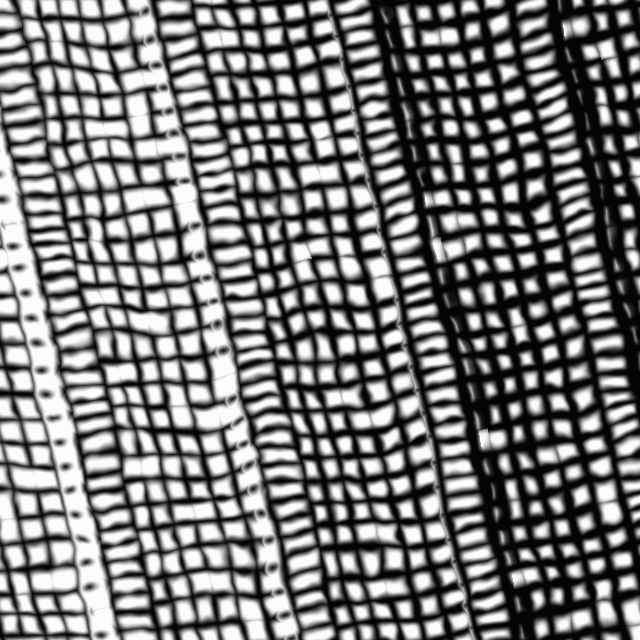
This texture is drawn by a Shadertoy shader. Its source:

```glsl
#define SLANT 0.228        // sideways drift of the columns
#define BAND 0.277         // width of one repeat
#define BAND_START 0.241   // left edge of band zero
#define LADDER 0.22        // share of a band taken by the ladder
#define COLUMNS 6.0        // cell columns beside each ladder
#define CELL_ROWS 26.0
#define RUNG_ROWS 36.0
#define THREAD 0.0040      // half width of a dark thread
#define DARKENING 0.0042   // thread growth towards the right
#define SOFTNESS 0.0062
#define INK vec3(0.015)
#define PAPER vec3(0.99)

float hash(vec2 p) {
    vec3 q = fract(vec3(p.xyx) * 0.1031);
    q += dot(q, q.yzx + 33.33);
    return fract((q.x + q.y) * q.z);
}

float noise(vec2 p) {
    vec2 i = floor(p), f = fract(p);
    f = f * f * (3.0 - 2.0 * f);
    return mix(mix(hash(i), hash(i + vec2(1, 0)), f.x),
               mix(hash(i + vec2(0, 1)), hash(i + vec2(1, 1)), f.x), f.y);
}

float smoothMin(float a, float b, float k) {
    float h = max(k - abs(a - b), 0.0) / k;
    return min(a, b) - 0.25 * h * h * k;
}

// Distance to the nearest whole number
float lineDistance(float x) {
    return abs(fract(x + 0.5) - 0.5);
}

// Signed distance to the light cells, positive inside
float weave(vec2 uv) {
    // Uneven threads
    vec2 wobble = vec2(noise(uv * 13.0 + 7.0), noise(uv * 12.0 + 41.0)) - 0.5;
    vec2 fray = vec2(noise(uv * 55.0 + 19.0), noise(uv * 50.0 + 83.0)) - 0.5;
    vec2 p = uv + wobble * vec2(0.008, 0.018) + fray * 0.005;

    // Slanted bands, and rows that climb to the right
    float t = (p.x - SLANT * (1.0 - p.y) - BAND_START) / BAND;
    float band = floor(t);
    float across = t - band;
    float height = p.y - 0.06 * p.x - 0.09 * p.x * p.x
                 - 0.0035 * sin(6.28319 * t);

    // Columns widen from left to right within the band
    float q = max(across - LADDER, 0.0) / (1.0 - LADDER);
    float column = COLUMNS * q * (1.25 - 0.25 * q);
    float density = COLUMNS * (1.25 - 0.5 * q) / (BAND * (1.0 - LADDER));
    bool inLadder = across < LADDER;
    float rows = inLadder ? RUNG_ROWS : CELL_ROWS;
    float row = height * rows;

    float columnDistance = inLadder ? min(across, LADDER - across) * BAND
                                    : lineDistance(column) / density;
    float rowDistance = lineDistance(row) / rows;

    // Thread widths, with some threads missing between cells
    float shade = DARKENING * smoothstep(0.1, 0.85, uv.x - 0.1 * (1.0 - uv.y));
    float columnThread = THREAD + shade + 0.005 * fray.y;
    float rowThread = THREAD + 0.0006 + shade * (inLadder ? 0.3 : 0.9)
                    + 0.005 * fray.x;
    if (!inLadder) {
        float columnLine = floor(column + 0.5);
        float inner = step(0.5, columnLine) * step(columnLine, COLUMNS - 0.5);
        vec2 id = vec2(columnLine + band * 17.0, floor(row)) + 100.0;
        columnThread -= 0.008 * inner * step(0.93, hash(id));
        vec2 rowId = vec2(floor(column) + band * 17.0, floor(row + 0.5)) + 300.0;
        rowThread -= 0.007 * step(0.95, hash(rowId));
        // Dark seam to the right of the later ladders
        columnThread += 0.006 * step(0.5, band) * (1.0 - smoothstep(0.6, 1.0, column));
    }
    float cells = smoothMin(columnDistance - columnThread,
                            rowDistance - rowThread, 0.007);

    // Open white stripe before the ladder, with a row of small knots
    float fromEnd = (1.0 - across) * BAND;
    float halfWidth = 0.002 - 0.009 * band;
    float stripe = halfWidth - abs(fromEnd - halfWidth - 0.006);
    float knots = length(vec2((fromEnd - 1.5 * halfWidth) * 0.6, rowDistance)) - 0.0045;
    return max(cells, min(stripe, knots));
}

void mainImage(out vec4 fragColor, in vec2 fragCoord) {
    vec2 uv = fragCoord / iResolution.xy;
    float light = smoothstep(-SOFTNESS, SOFTNESS, weave(uv));
    fragColor = vec4(mix(INK, PAPER, light), 1.0);
}
```
